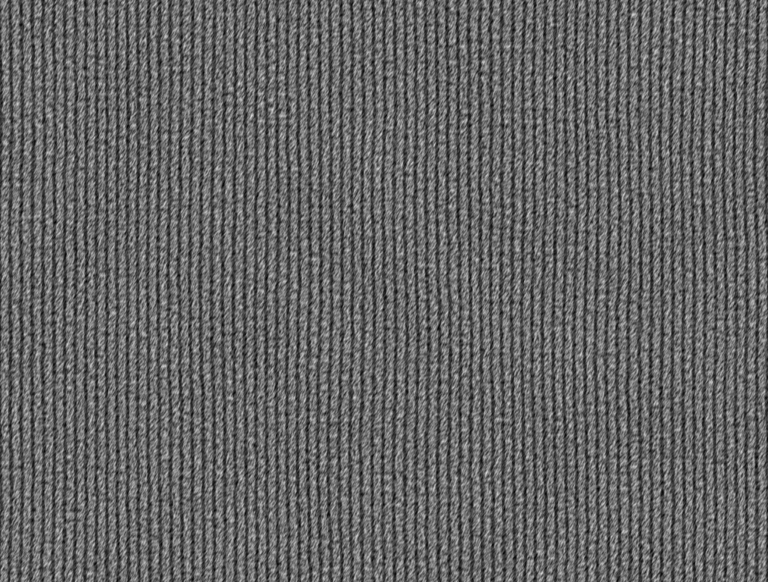
Reproduce this texture procedurally as a Shadertoy shader.

```glsl
// Ribbed grey knit: narrow vertical cords of slanted fibres with dark grooves between.

const float RIBS = 72.0;      // cords across the canvas
const float ROWS = 58.0;      // stitches down each cord
const float CORD_ASPECT = 54.6; // canvas height in cord widths
const float TAU = 6.28319;

const vec3 GROOVE = vec3(0.19);
const vec3 YARN = vec3(0.465);

vec2 hashGradient(vec2 cell) {
    vec3 p = fract(vec3(cell.xyx) * vec3(0.1031, 0.1030, 0.0973));
    p += dot(p, p.yzx + 33.33);
    float angle = TAU * fract((p.x + p.y) * p.z);
    return vec2(cos(angle), sin(angle));
}

float gradientNoise(vec2 p) {
    vec2 cell = floor(p);
    vec2 f = p - cell;
    vec2 w = f * f * f * (f * (f * 6.0 - 15.0) + 10.0);
    float a = dot(hashGradient(cell), f);
    float b = dot(hashGradient(cell + vec2(1, 0)), f - vec2(1, 0));
    float c = dot(hashGradient(cell + vec2(0, 1)), f - vec2(0, 1));
    float d = dot(hashGradient(cell + vec2(1, 1)), f - vec2(1, 1));
    return mix(mix(a, b, w.x), mix(c, d, w.x), w.y);
}

// Slow sideways drift of the cords, in cord widths
float drift(vec2 uv) {
    return 0.45 * gradientNoise(uv * vec2(5.0, 3.0) + 7.3)
         + 0.12 * gradientNoise(uv * vec2(24.0, 18.0));
}

// Groove darkness: 1 in the middle of the gap, 0 on the cord
float groove(float across, float halfWidth) {
    float toGap = 0.5 - abs(fract(across) - 0.5);
    float soft = max(0.11, fwidth(across) * 0.7);
    return 1.0 - smoothstep(halfWidth - soft, halfWidth + soft, toGap);
}

// Strands leaning to the right as they rise, in two sizes
float fibres(vec2 p) {
    vec2 slanted = vec2(p.x - 0.4 * p.y, p.y);
    return gradientNoise(slanted * vec2(4.0, 2.0))
         + 0.75 * gradientNoise(slanted * vec2(5.7, 3.4) + 41.7);
}

void mainImage(out vec4 fragColor, in vec2 fragCoord) {
    vec2 uv = fragCoord / iResolution.xy;
    float across = uv.x * RIBS + drift(uv);
    float rib = floor(across);

    // Stitches pinch the groove, each cord at its own phase
    float phase = 0.5 + 0.5 * hashGradient(vec2(rib, 5.0)).x;
    float stitch = sin(TAU * (uv.y * ROWS - 0.6 * fract(across) + phase));
    float ragged = gradientNoise(vec2(across * 2.0, uv.y * ROWS * 2.0) + 13.1);
    float gap = groove(across, 0.15 + 0.025 * stitch + 0.10 * ragged);

    // Rounded cord, lit a little right of its centre
    float cord = cos(TAU * (fract(across) - 0.56));
    float grain = fibres(vec2(across, uv.y * CORD_ASPECT));

    vec3 color = mix(YARN, GROOVE, 0.85 * gap);
    color += 0.025 * cord + 0.018 * stitch;
    color += mix(0.34, 0.22, gap) * grain;
    color += 0.025 * gradientNoise(uv * vec2(9.0, 6.0));
    fragColor = vec4(clamp(color, 0.04, 0.82), 1.0);
}
```
